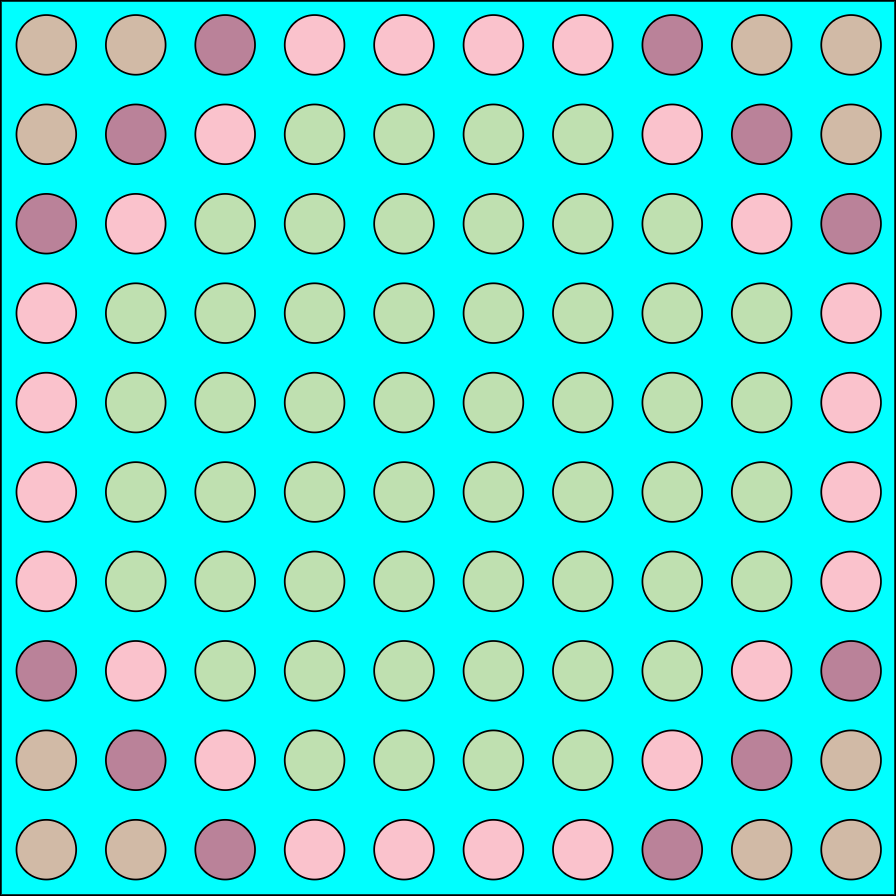
Reproduce this pattern procedurally as a Shadertoy shader.

```glsl
// Ten by ten grid of outlined discs, coloured in rings by distance from the centre.
#define GRID_COUNT 10.0
#define GRID_PITCH 0.0998
#define GRID_CENTER vec2(0.5008, 0.5008)
#define DISC_RADIUS 0.0333
#define LINE_WIDTH 0.00196
#define RING_LIMITS vec3(4.0, 4.85, 5.4)

const vec3 CYAN  = vec3(0.0, 1.0, 1.0);
const vec3 GREEN = vec3(0.75, 0.88, 0.69);
const vec3 PINK  = vec3(0.98, 0.76, 0.80);
const vec3 MAUVE = vec3(0.73, 0.51, 0.60);
const vec3 TAN   = vec3(0.82, 0.73, 0.65);
const vec3 INK   = vec3(0.0);

// Coverage of a shape from its signed distance
float coverage(float dist, float pixel) {
    return clamp(0.5 - dist / pixel, 0.0, 1.0);
}

// Fill colour of a disc, by its distance from the centre in cells
vec3 ringColor(float reach) {
    vec3 color = mix(GREEN, PINK, step(RING_LIMITS.x, reach));
    color = mix(color, MAUVE, step(RING_LIMITS.y, reach));
    return mix(color, TAN, step(RING_LIMITS.z, reach));
}

void mainImage(out vec4 fragColor, in vec2 fragCoord) {
    vec2 uv = fragCoord / iResolution.xy;
    float pixel = 1.0 / min(iResolution.x, iResolution.y);

    // Nearest cell, measured from the middle of the grid
    float lastCell = 0.5 * (GRID_COUNT - 1.0);
    vec2 gridPos = (uv - GRID_CENTER) / GRID_PITCH;
    vec2 cell = clamp(floor(gridPos) + 0.5, -lastCell, lastCell);
    float disc = length(gridPos - cell) * GRID_PITCH - DISC_RADIUS;

    // Disc fill and its outline
    vec3 color = mix(CYAN, ringColor(length(cell)), coverage(disc, pixel));
    color = mix(color, INK, coverage(abs(disc) - 0.5 * LINE_WIDTH, pixel));

    // Thin frame around the canvas
    vec2 toEdge = min(uv, 1.0 - uv);
    float frame = min(toEdge.x, toEdge.y) - LINE_WIDTH;
    color = mix(color, INK, coverage(frame, pixel));

    fragColor = vec4(color, 1.0);
}
```
